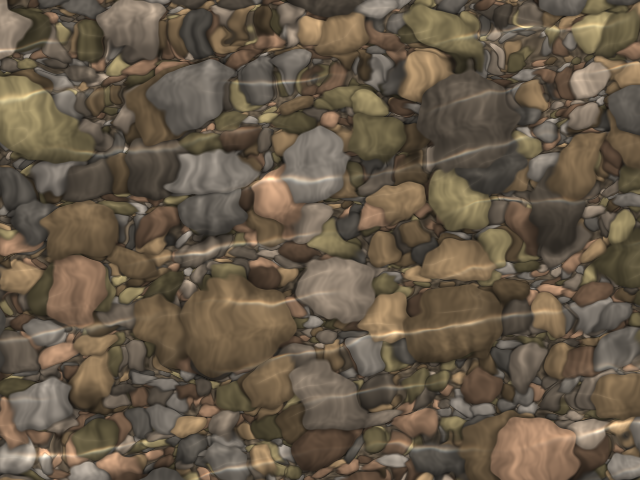
Reproduce this texture procedurally as a Shadertoy shader.

```glsl
// River bed under shallow rippling water: layers of jittered, rounded pebbles
// from gravel to cobbles, refracted by a gradient-noise warp and crossed by
// slanting, broken caustic lines with faint colour fringes.

#define LAYERS 5
#define GRAVEL_SIZE 0.027
#define SIZE_STEP 1.66
#define REFRACTION 0.036
#define EDGE_SOFTNESS 0.0026
#define CONTACT_SHADOW 0.42
#define MOTTLE 0.17
#define CAUSTIC_SPACING 0.118
#define CAUSTIC_SLOPE 0.15
#define CAUSTIC_WIDTH 0.0046
#define CAUSTIC_GAIN 0.40
#define EXPOSURE 1.02

const vec3 SILT = vec3(0.31, 0.27, 0.22);
const vec3 DARK_STONE = vec3(0.285, 0.258, 0.220);
const vec3 PALE_STONE = vec3(0.615, 0.555, 0.480);
const vec3 SUNLIGHT = vec3(1.0, 0.92, 0.81);

// Grey, neutral, ochre, olive and rust mineral tints
const vec3 TINTS[5] = vec3[5](
    vec3(0.95, 0.99, 1.06), vec3(1.00, 0.99, 1.00), vec3(1.07, 0.98, 0.84),
    vec3(0.99, 0.99, 0.82), vec3(1.09, 0.95, 0.87));

vec2 hash2(vec2 p) {
    vec3 a = fract(p.xyx * vec3(0.1031, 0.1030, 0.0973));
    a += dot(a, a.yzx + 33.33);
    return fract((a.xx + a.yz) * a.zy);
}

float corner(vec2 cell, vec2 offset) {
    float angle = 6.2832 * hash2(cell).x;
    return dot(vec2(cos(angle), sin(angle)), offset);
}

float gradientNoise(vec2 p) {
    vec2 i = floor(p), f = p - i;
    vec2 u = f * f * f * (f * (f * 6.0 - 15.0) + 10.0);
    vec2 e = vec2(1.0, 0.0);
    return 1.4 * mix(mix(corner(i, f), corner(i + e, f - e), u.x),
                     mix(corner(i + e.yx, f - e.yx), corner(i + 1.0, f - 1.0), u.x), u.y);
}

// Vertical stretching by the ripples, plus small sideways wobble
vec2 refractWater(vec2 p) {
    float across = p.y - CAUSTIC_SLOPE * p.x;
    vec2 bent = p;
    bent.y += REFRACTION * gradientNoise(vec2(p.x * 4.0, across * 15.0));
    bent.x += 0.45 * REFRACTION * gradientNoise(vec2(p.x * 10.0, across * 19.0) + 40.0);
    return bent + 0.008 * vec2(gradientNoise(p * 27.0), gradientNoise(p * 31.0 + 9.0));
}

vec3 stoneColor(vec2 seed) {
    vec3 base = mix(DARK_STONE, PALE_STONE, pow(seed.x, 1.35));
    return base * TINTS[int(seed.y * 4.999)];
}

// Lays the stone of one grid cell over the colour beneath
vec3 addStone(vec3 under, vec2 p, vec2 cell, float size, float presence) {
    vec2 place = hash2(cell), shape = hash2(cell + 71.3), look = hash2(cell + 137.7);
    if (hash2(cell + 211.1).x > presence) return under;

    float angle = (shape.x - 0.4) * 1.8;
    float c = cos(angle), s = sin(angle);
    vec2 radii = vec2(mix(0.42, 0.76, shape.y), mix(0.30, 0.50, look.x));
    vec2 local = p / size - mod(cell, 64.0) - 0.5 - 0.6 * (place - 0.5);
    vec2 q = mat2(c, -s, s, c) * local / radii;
    if (dot(q, q) > 3.2) return under;

    vec2 a = pow(abs(q) + 0.001, vec2(2.25));
    float r = pow(a.x + a.y, 1.0 / 2.25) + 0.17 * gradientNoise(q * 1.4 + place * 50.0);
    float soft = EDGE_SOFTNESS / (size * radii.y);
    float cover = 1.0 - smoothstep(1.0 - soft, 1.0 + soft, r);
    under *= 1.0 - CONTACT_SHADOW * (1.0 - smoothstep(0.92, 1.25, r));
    if (cover <= 0.0) return under;

    float grain = gradientNoise(p * vec2(30.0, 17.0) + place * 90.0)
                + 0.6 * gradientNoise(p * vec2(95.0, 60.0) + place * 30.0);
    float relief = 1.0 + 0.14 * local.y / radii.y - 0.24 * smoothstep(0.55, 1.04, r);
    vec3 stone = stoneColor(hash2(cell + 307.9)) * relief * (1.0 + MOTTLE * grain);
    return mix(under, stone, cover);
}

vec3 riverBed(vec2 p) {
    vec3 color = SILT * (1.0 + 0.4 * gradientNoise(p * 90.0));
    float size = GRAVEL_SIZE;
    for (int layer = 0; layer < LAYERS; layer++) {
        float presence = mix(0.95, 0.20, float(layer) / float(LAYERS - 1));
        vec2 home = floor(p / size) + 4.0;
        for (int k = 0; k < 9; k++) {
            vec2 cell = home + vec2(k % 3 - 1, k / 3 - 1) + 64.0 * float(layer);
            color = addStone(color, p + 4.0 * size, cell, size, presence);
        }
        size *= SIZE_STEP;
    }
    return color;
}

// Broken bright lines; each channel is shifted a little for the fringe
vec3 caustics(vec2 p) {
    float v = p.y - CAUSTIC_SLOPE * p.x + 0.045 * gradientNoise(p * vec2(2.3, 3.2))
            + 0.014 * gradientNoise(p * vec2(8.0, 11.0)) + 0.005 * gradientNoise(p * 27.0);
    float band = floor(v / CAUSTIC_SPACING);
    float d = v - (band + 0.5) * CAUSTIC_SPACING;
    float power = smoothstep(-0.25, 0.6, gradientNoise(vec2(p.x * 3.2, band * 7.37)));
    float broken = 0.65 + 0.6 * gradientNoise(vec2(p.x * 19.0, v * 40.0));
    float width = CAUSTIC_WIDTH * (1.0 + 0.7 * gradientNoise(p * 13.0));
    vec3 x = (d + vec3(-0.0007, 0.0, 0.0007)) / width;
    float glow = exp(-abs(d) / (d > 0.0 ? 0.010 : 0.022));
    float wisp = 1.0 - abs(gradientNoise(vec2(p.x * 6.0, v * 21.0) + 15.0));
    float patchy = smoothstep(0.0, 0.5, gradientNoise(p * 7.0 + 31.0));
    return SUNLIGHT * (power * (CAUSTIC_GAIN * broken * exp(-x * x) + 0.13 * glow)
                       + 0.10 * patchy * pow(wisp, 7.0));
}

void mainImage(out vec4 fragColor, in vec2 fragCoord) {
    vec2 p = fragCoord / iResolution.y;
    vec2 bent = refractWater(p);
    vec3 color = riverBed(bent);

    // Upright smears and broad shade between the ripples
    float region = smoothstep(-0.15, 0.45, gradientNoise(p * vec2(4.0, 6.0) + 23.0));
    color *= 1.0 + 0.38 * region * gradientNoise(bent * vec2(50.0, 9.0));
    float across = p.y - CAUSTIC_SLOPE * p.x;
    color *= 1.0 + 0.16 * gradientNoise(vec2(p.x * 3.0, across * 10.0) + 61.0);

    vec3 light = caustics(p);
    color = color * EXPOSURE * (1.0 + 0.6 * light) + 0.65 * light;
    fragColor = vec4(clamp(color, 0.0, 1.0), 1.0);
}
```
